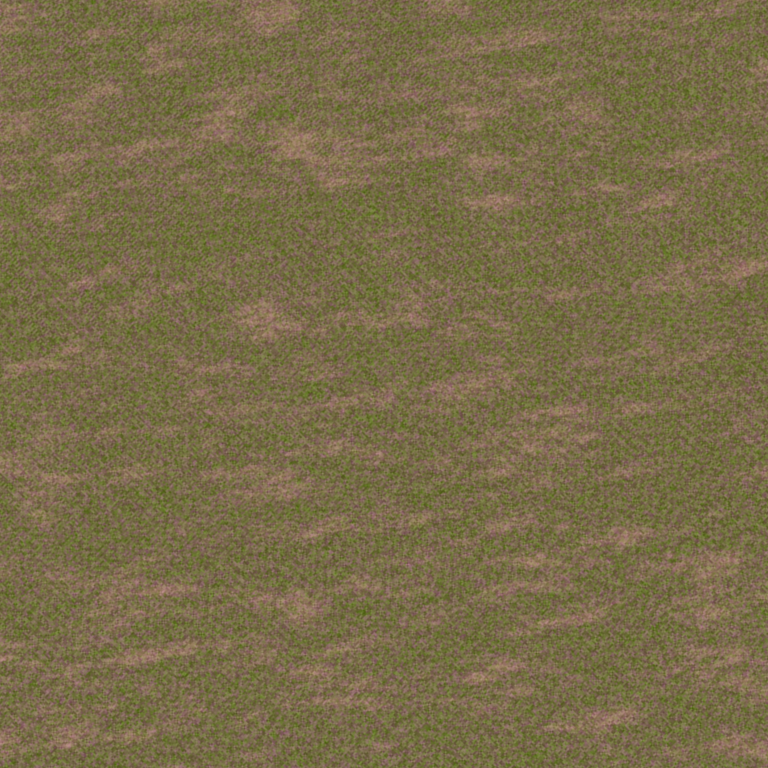
Reproduce this texture procedurally as a WebGL 1 fragment shader.

```glsl
precision highp float;
// Mossy ground with fine mauve grain and small, slanted, sandy wisps.

uniform vec2 u_resolution;

const vec3 MOSS = vec3(0.415, 0.447, 0.195);
const vec3 MAUVE = vec3(0.510, 0.385, 0.370);
const vec3 SAND = vec3(0.640, 0.510, 0.415);
const float SLANT = 0.13;

float hash(vec2 p) {
  return fract(sin(dot(p, vec2(127.1, 311.7))) * 43758.5453);
}

float valueNoise(vec2 p) {
  vec2 cell = floor(p);
  vec2 f = fract(p);
  vec2 w = f * f * (3.0 - 2.0 * f);
  float low = mix(hash(cell), hash(cell + vec2(1.0, 0.0)), w.x);
  float high = mix(hash(cell + vec2(0.0, 1.0)), hash(cell + vec2(1.0, 1.0)), w.x);
  return mix(low, high, w.y);
}

mat2 rotation(float angle) {
  float c = cos(angle);
  float s = sin(angle);
  return mat2(c, -s, s, c);
}

// Layered noise, normalised to the range 0 to 1
float fbm(vec2 p, float gain) {
  float sum = 0.0;
  float total = 0.0;
  float amplitude = 1.0;
  for (int i = 0; i < 5; i++) {
    sum += amplitude * valueNoise(p);
    total += amplitude;
    amplitude *= gain;
    p = rotation(0.08) * p * 1.93 + vec2(17.3, 9.1);
  }
  return sum / total;
}

// Noise stretched along the slant direction
float wisps(vec2 uv, vec2 frequency) {
  vec2 along = rotation(SLANT) * uv;
  return fbm(along * frequency + vec2(3.7, 21.4), 0.76);
}

// Signed fine grain, centred on zero; the angle keeps layers unaligned
float grain(vec2 uv, float frequency, float angle) {
  return valueNoise(rotation(angle) * uv * frequency + 91.0 * angle) - 0.5;
}

vec3 groundColor(vec2 uv) {
  float wisp = wisps(uv, vec2(13.0, 38.0));
  float hueGrain = grain(uv, 330.0, 0.35) + 0.6 * grain(uv, 215.0, 1.1);
  float lightGrain = grain(uv, 430.0, 0.8) + 0.4 * grain(uv, 260.0, 0.2);

  // Wisps warm and lighten the ground
  float tint = 0.47 + 0.75 * (wisp - 0.5);
  vec3 color = mix(MOSS, MAUVE, clamp(tint, 0.0, 1.0));
  float sandAmount = smoothstep(0.47, 0.86, wisp);
  color = mix(color, SAND, 0.85 * sandAmount);

  // Grain shifts hue and lightness, a little less on sand
  color += (MAUVE - MOSS) * hueGrain * (1.0 - 0.4 * sandAmount);
  return color + 0.155 * lightGrain;
}

void main() {
  vec2 uv = gl_FragCoord.xy / u_resolution;
  gl_FragColor = vec4(groundColor(uv), 1.0);
}
```
